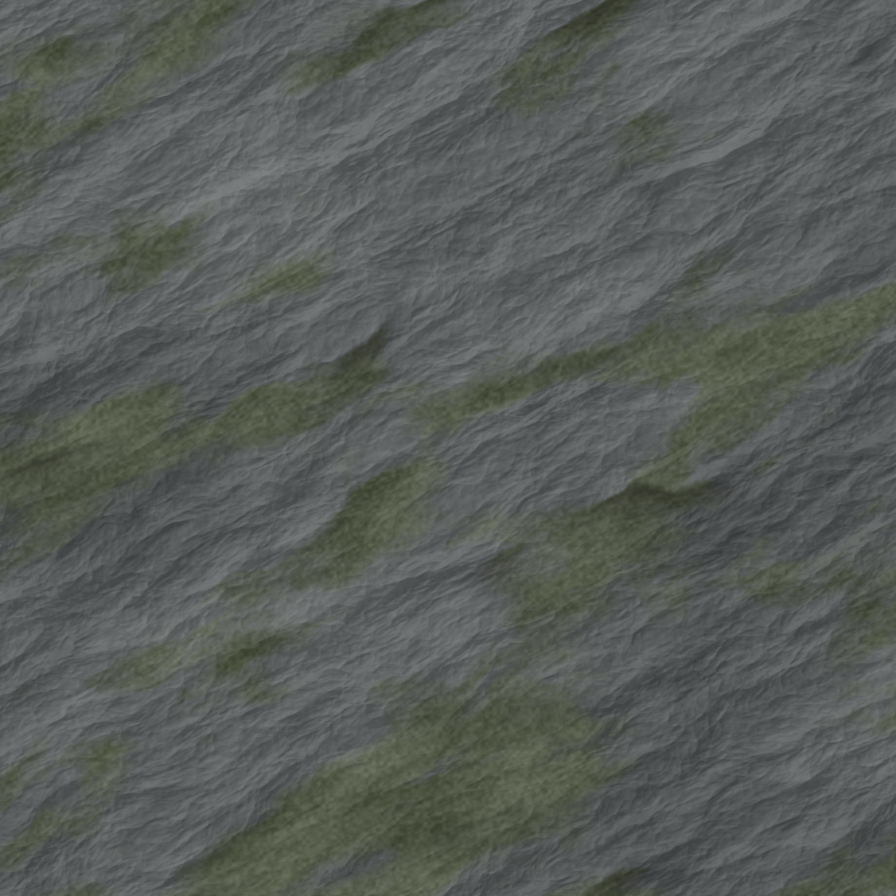
Give the GLSL for this texture, as a Shadertoy shader.

```glsl
// Grey slate with slanted folds, fine chipped relief and streaks of dull green moss.

vec2 hash2(vec2 p) {
    vec3 q = fract(p.xyx * vec3(0.1031, 0.1030, 0.0973));
    q += dot(q, q.yzx + 33.33);
    return fract((q.xx + q.yz) * q.zy);
}

float noise(vec2 p) {
    vec2 i = floor(p), f = fract(p);
    f = f * f * (3.0 - 2.0 * f);
    return mix(mix(hash2(i).x, hash2(i + vec2(1, 0)).x, f.x),
               mix(hash2(i + vec2(0, 1)).x, hash2(i + vec2(1, 1)).x, f.x), f.y);
}

float fbm(vec2 p) {
    float sum = 0.0, amp = 0.52;
    for (int i = 0; i < 5; i++) {
        sum += amp * noise(p);
        p = p * 2.03 + 17.3;
        amp *= 0.5;
    }
    return sum;
}

// Cellular noise: squared distance to the nearest point, smooth bowls with sharp rims
float cells(vec2 p) {
    vec2 i = floor(p);
    float nearest = 4.0;
    for (int y = -1; y <= 1; y++)
    for (int x = -1; x <= 1; x++) {
        vec2 cell = i + vec2(x, y);
        vec2 d = cell + hash2(cell) - p;
        nearest = min(nearest, dot(d, d));
    }
    return nearest;
}

// Rock height: long flakes that turn into round chips at finer scales
float relief(vec2 q) {
    q += vec2(0.07, 0.035) * (vec2(fbm(q * vec2(7, 15)), fbm(q * vec2(8, 17) + 41.0)) - 0.5);
    vec2 freq = vec2(5, 14);
    float height = 0.06 * fbm(q * vec2(9, 28));
    for (int i = 0; i < 5; i++) {
        height += cells(q * freq + float(i) * 13.7) / freq.y;
        freq *= vec2(2.2, 1.85);
    }
    return height;
}

// Scattered overhangs: a crisp upper lip with shadow fading out below it
float foldShadow(vec2 q) {
    vec2 grid = vec2(3.5, 6.0);
    vec2 i = floor(q * grid);
    float shadow = 0.0;
    for (int y = -1; y <= 1; y++)
    for (int x = -1; x <= 1; x++) {
        vec2 cell = i + vec2(x, y);
        vec2 shape = hash2(cell + 71.0);
        vec2 d = q - (cell + hash2(cell + 5.0)) / grid;
        d.y += (shape.x - 0.5) * (0.5 * d.x + 7.0 * d.x * d.x);
        float taper = 1.0 - smoothstep(0.0, 0.07 + 0.06 * shape.x, abs(d.x));
        float lip = 1.0 - smoothstep(-0.006, 0.004, d.y);
        float fade = exp(min(d.y, 0.0) / (0.009 + 0.025 * shape.y));
        float strength = smoothstep(0.15, 0.95, hash2(cell + 29.0).x);
        shadow = max(shadow, strength * taper * lip * fade);
    }
    return shadow;
}

void mainImage(out vec4 fragColor, in vec2 fragCoord) {
    vec2 uv = fragCoord / iResolution.y;

    // Grain frame: x runs along the slanted strata, y across them
    vec2 along = vec2(cos(0.47), sin(0.47));
    vec2 q = vec2(dot(uv, along), dot(uv, vec2(-along.y, along.x))) + 3.0;
    vec2 warp = vec2(fbm(q * 6.0 + 9.0), fbm(q * vec2(8, 14) + 23.0)) - 0.5;
    vec2 bent = q + vec2(0.08, 0.06) * warp;

    // Light falls from the upper left
    float slope = (relief(q) - relief(q + 0.0025 * vec2(-0.35, 0.94))) / 0.0025;
    slope = clamp(slope, -2.5, 2.5);

    float fold = foldShadow(bent);
    float speckle = noise(uv * 230.0) - 0.5;

    // Bare rock with broad cloudy tones and faint streaks
    float tone = 0.16 * (fbm(bent * vec2(3, 7) + 60.0) - 0.5)
               + 0.07 * (fbm(q * vec2(28, 85)) - 0.5);
    vec3 color = vec3(0.355, 0.367, 0.370) + tone;

    // Moss gathers in streaks and below the folds
    float growth = fbm(bent * vec2(4.5, 12.0) + 130.0)
                 + 0.12 * (fbm(q * vec2(35, 70) + 8.0) - 0.5) + 0.28 * fold;
    float moss = smoothstep(0.53, 0.71, growth);
    float mossTone = 0.22 * (fbm(bent * vec2(9, 20) + 77.0) - 0.5);
    color = mix(color, vec3(0.310, 0.337, 0.258) + mossTone + 0.05 * speckle, 0.9 * moss);

    color += 0.024 * slope * (1.0 - 0.45 * moss) + 0.025 * speckle;
    color *= 1.0 - 0.48 * fold;
    fragColor = vec4(clamp(color, 0.0, 1.0), 1.0);
}
```
